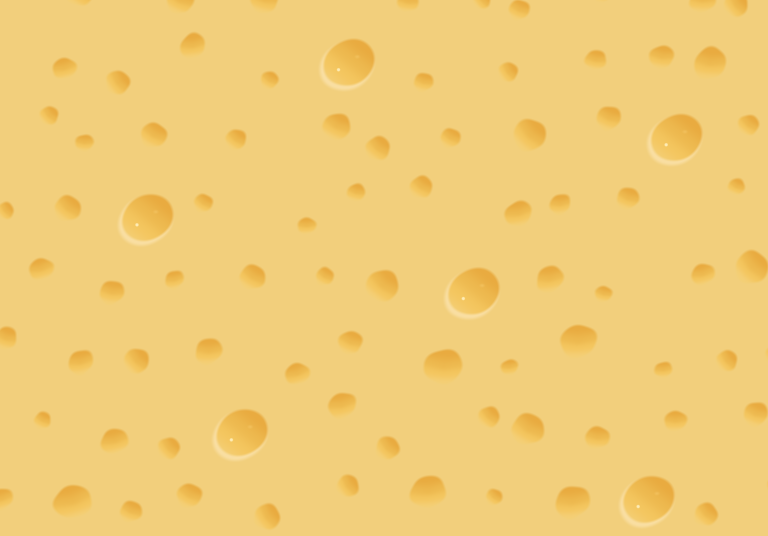
Give the GLSL for this texture, as a WebGL 2 fragment shader.

```glsl
#version 300 es
precision highp float;

uniform vec2 u_resolution;
out vec4 fragColor;

// Integer hash: three random values in 0..1 per cell
vec3 hash3(vec2 cell, uint seed) {
    uvec3 v = uvec3(uvec2(ivec2(cell) + 64), seed) * 1664525u + 1013904223u;
    v.x += v.y * v.z; v.y += v.z * v.x; v.z += v.x * v.y;
    v ^= v >> 16u;
    v.x += v.y * v.z; v.y += v.z * v.x; v.z += v.x * v.y;
    return vec3(v >> 8u) / 16777216.0;
}

// Pale floor of a hole at t = 0, deep orange shade at t = 1
vec3 holeRamp(float t) {
    vec3 c = mix(vec3(0.955, 0.81, 0.46), vec3(0.955, 0.775, 0.37), smoothstep(0.05, 0.4, t));
    c = mix(c, vec3(0.93, 0.725, 0.31), smoothstep(0.35, 0.65, t));
    return mix(c, vec3(0.912, 0.67, 0.25), smoothstep(0.6, 0.92, t));
}

// Tilted ellipse with a wobbling outline; the rim lies at 1
float holeRadius(vec2 q, float tilt, float stretch, float wobble, float phase) {
    float c = cos(tilt), s = sin(tilt);
    q = vec2(c * q.x + s * q.y, c * q.y - s * q.x) * vec2(1.0 / stretch, stretch);
    float a = atan(q.y, q.x);
    return length(q) / (1.0 + wobble * (cos(3.0 * a + phase) + 0.6 * cos(5.0 * a - phase)));
}

vec3 paintHole(vec3 color, vec2 offset, vec2 cell, bool large, float size) {
    vec3 rnd = hash3(cell, 7u);
    vec2 q = offset / size;
    float tilt = large ? 0.5 : mix(0.1, 0.9, rnd.x);
    float stretch = large ? 1.09 : mix(1.0, 1.1, rnd.y);
    float wobble = large ? 0.008 : 0.035;
    float phase = 6.283 * rnd.z;
    float r = holeRadius(q, tilt, stretch, wobble, phase);

    // Pale lip below and to the left of large holes
    if (large) {
        float lip = holeRadius(q + vec2(0.09, 0.13), tilt, stretch, wobble, phase);
        color = mix(color, vec3(0.985, 0.89, 0.68), 0.75 * smoothstep(1.17, 0.96, lip));
    }

    // Shaded body, darkest toward the upper side
    float lightAngle = large ? 0.9 : mix(0.55, 1.9, rnd.y);
    float t = 0.5 + 0.5 * dot(q, vec2(cos(lightAngle), sin(lightAngle)));
    vec3 body = holeRamp(large ? 0.16 + 0.8 * t : t + 0.12 * (1.0 - r));

    // Wet glints
    if (large) {
        float speck = smoothstep(0.1, 0.03, length(q - vec2(-0.44, -0.3)));
        float glint = smoothstep(0.16, 0.0, length((q - vec2(0.34, 0.24)) * vec2(1.0, 1.4)));
        body = mix(body, vec3(1.0, 0.95, 0.77), 0.85 * speck);
        body = mix(body, vec3(0.97, 0.80, 0.43), 0.45 * glint);
    }
    float edge = 0.0035 / size;
    return mix(color, body, smoothstep(edge, -edge, r - 1.0));
}

void main() {
    vec2 p = gl_FragCoord.xy / u_resolution.y;
    const float cellSize = 0.136;
    vec3 color = vec3(0.948, 0.812, 0.488);

    // Staggered rows of jittered holes
    for (int j = -1; j <= 1; j++) {
        float row = floor(p.y / cellSize) + float(j);
        float shift = 0.6 + 0.5 * mod(row, 2.0);
        for (int i = -1; i <= 1; i++) {
            vec2 cell = vec2(floor(p.x / cellSize + shift) + float(i), row);
            vec3 rnd = hash3(cell, 1u);
            bool large = mod(cell.x + 5.0 * cell.y, 13.0) == 9.0;
            bool medium = rnd.z > 0.84;
            float size = large ? 0.045 : medium ? mix(0.029, 0.034, rnd.x) : mix(0.015, 0.025, rnd.z / 0.84);
            float jitter = large ? 0.3 : medium ? 0.4 : 0.62;
            vec2 center = (cell + 0.5 + jitter * (rnd.xy - 0.5) - vec2(shift, 0.0)) * cellSize;
            color = paintHole(color, p - center, cell, large, size);
        }
    }
    fragColor = vec4(color, 1.0);
}
```
